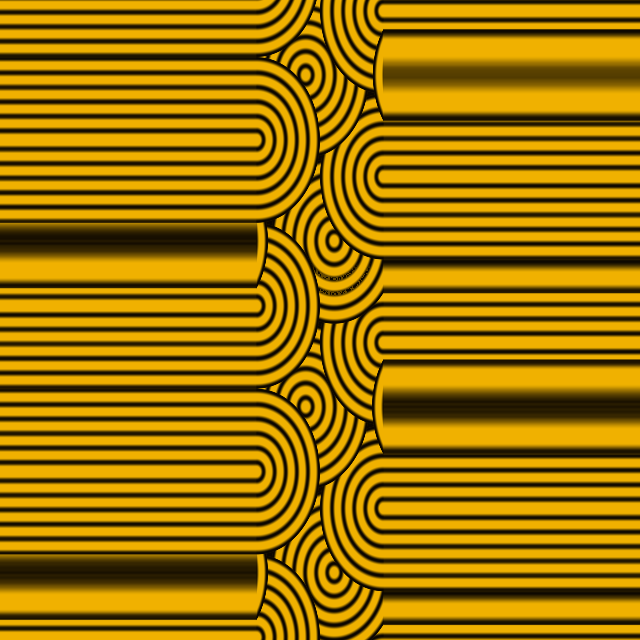
Write a WebGL 1 fragment shader that draws this pattern.

```glsl
precision highp float;
// Overlapping discs of concentric gold and black rings in a narrow upright strip.
// Each row adds a left, right, middle and cap disc, painted from back to front;
// the strip's edge columns are stretched sideways into horizontal bands.

uniform vec2 u_resolution;

#define HALF_WIDTH 0.099       // half strip width, as a share of the canvas
#define DISC_HEIGHT 0.12956    // vertical disc radius, as a share of the canvas
#define TOP_OFFSET 1.688       // first left disc, in radii below the top
#define RING_STEP 0.175        // distance between dark rings
#define FIRST_RING 0.11        // radius of the innermost dark ring
#define LINE_SOFT vec2(0.005, 0.055)  // dark core and gold start beside a ring
#define RIGHT_SHIFT 0.443      // right discs sit below the left ones
#define MIDDLE_SHIFT -0.783    // middle discs and caps sit above them
#define MIDDLE_SWAY 0.225      // sideways alternation of the middle discs
#define CAP_X 1.82             // cap centres lie outside the strip
#define GOLD vec3(0.94, 0.695, 0.0)
#define BLACK vec3(0.045, 0.025, 0.0)

float hash(vec2 p) {
  return fract(sin(dot(p, vec2(127.1, 311.7))) * 43758.5453);
}

// Smooth noise along one axis
float noise(float x) {
  float cell = floor(x);
  float t = smoothstep(0.0, 1.0, x - cell);
  return mix(hash(vec2(cell, 3.0)), hash(vec2(cell + 1.0, 3.0)), t);
}

// Lays a ringed disc of unit radius over the gold amount below it
float paintDisc(float below, vec2 p, vec2 centre) {
  float r = length(p - centre);
  float halfStep = 0.5 * RING_STEP;
  float d = abs(mod(r - FIRST_RING + halfStep, RING_STEP) - halfStep);
  float rings = smoothstep(LINE_SOFT.x, LINE_SOFT.y, d);
  return mix(below, rings, 1.0 - smoothstep(0.993, 1.005, r));
}

// Speckled wear on two lower rings of one middle disc
float wearRings(float gold, vec2 p, vec2 centre) {
  vec2 q = p - centre;
  float r = length(q);
  float band = smoothstep(0.4, 0.44, r) * (1.0 - smoothstep(0.66, 0.7, r));
  float lower = smoothstep(0.25, 0.4, q.y);
  float grain = step(0.5, hash(floor(p * 60.0)));
  return mix(gold, max(gold, 0.38), band * lower * grain);
}

void main() {
  vec2 uv = gl_FragCoord.xy / u_resolution;
  float across = (uv.x - 0.5) / HALF_WIDTH;
  vec2 p = vec2(clamp(across, -1.0, 1.0), (1.0 - uv.y) / DISC_HEIGHT - TOP_OFFSET);
  float baseRow = floor(p.y * 0.5);
  float gold = 0.0;

  // Right and middle discs: upper ones cover lower ones
  for (int i = 0; i < 2; i++) {
    float row = baseRow + 1.0 - float(i);
    float side = 1.0 - 2.0 * mod(row, 2.0);
    vec2 middle = vec2(-side * MIDDLE_SWAY, 2.0 * row + MIDDLE_SHIFT);
    gold = paintDisc(gold, p, vec2(1.0, 2.0 * row + RIGHT_SHIFT));
    gold = paintDisc(gold, p, middle);
    if (row == 1.0) {
      float inside = 1.0 - step(1.0, length(p - middle));
      gold = mix(gold, wearRings(gold, p, middle), inside);
    }
  }

  // Left discs, and caps on alternating sides
  for (int i = 0; i < 2; i++) {
    float row = baseRow + 1.0 - float(i);
    float side = 1.0 - 2.0 * mod(row, 2.0);
    float capX = CAP_X + 0.012 * step(abs(row), 0.5);
    gold = paintDisc(gold, p, vec2(-1.0, 2.0 * row));
    gold = paintDisc(gold, p, vec2(side * capX, 2.0 * row + MIDDLE_SHIFT));
  }

  // Faint streaks in the dark parts of the stretched bands
  float margin = smoothstep(0.99, 1.02, abs(across));
  gold += margin * (1.0 - gold) * 0.11 * noise(p.y * 32.0 + 40.0 * sign(across));

  gl_FragColor = vec4(mix(BLACK, GOLD, gold), 1.0);
}
```
